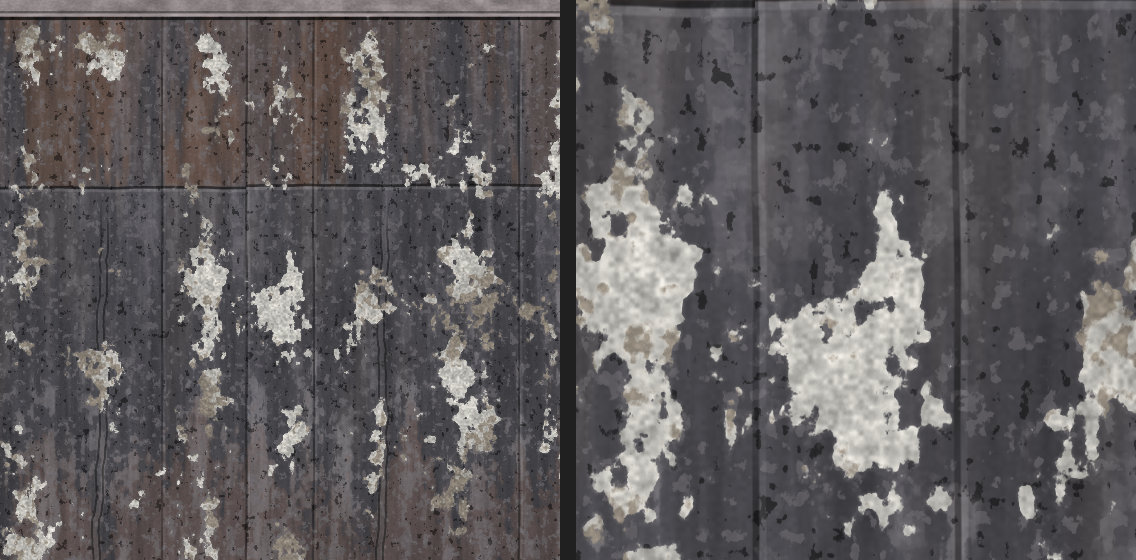
Left, the full canvas; right, a detail of the centre.
Give the GLSL for this texture, as a Shadertoy shader.

```glsl
#define SLATE vec3(0.280, 0.277, 0.297)
#define BROWN vec3(0.355, 0.312, 0.308)
#define RUST vec3(0.375, 0.295, 0.255)
#define FILM vec3(0.430, 0.420, 0.435)
#define PAINT vec3(0.830, 0.820, 0.795)
#define LICHEN vec3(0.510, 0.470, 0.420)
#define LEDGE vec3(0.560, 0.525, 0.530)
#define JOINT_Y 0.667
#define RAIL_Y 0.973
#define PAINT_LEVEL 0.195
#define COLUMNS 6.2

float hash(vec2 p) {
    return fract(sin(dot(p, vec2(127.1, 311.7))) * 43758.5453);
}

float noise(vec2 p) {
    vec2 i = floor(p), f = fract(p);
    f = f * f * (3.0 - 2.0 * f);
    return mix(mix(hash(i), hash(i + vec2(1, 0)), f.x),
               mix(hash(i + vec2(0, 1)), hash(i + vec2(1, 1)), f.x), f.y);
}

float fbm(vec2 p) {
    float sum = 0.0, weight = 0.516;
    for (int i = 0; i < 5; i++) {
        sum += weight * noise(p);
        p = p * 2.03 + vec2(17.3, 9.1);
        weight *= 0.5;
    }
    return sum;
}

// Soft line: 1 on the centre, 0 beyond the given half width
float line(float d, float halfWidth) {
    return 1.0 - smoothstep(halfWidth * 0.4, halfWidth, abs(d));
}

// Stained concrete: brown above the joint, slate in the middle, brown at the foot
vec3 wallColor(vec2 p, float crumbs) {
    float wide = fbm(p * vec2(11.0, 2.0) + 3.0);
    float streak = fbm(p * vec2(55.0, 5.0) + 8.0);
    float fine = noise(p * vec2(210.0, 22.0));

    float upper = smoothstep(JOINT_Y - 0.004, JOINT_Y + 0.004, p.y);
    float upperBrown = upper * smoothstep(0.30, 0.62, wide + 0.5 * (streak - 0.5) + 0.5 * (p.y - 0.78));
    float tide = 0.20 - p.y + 0.45 * (wide - 0.5) + 0.40 * (streak - 0.5) + 0.25 * (crumbs - 0.5);
    float foot = smoothstep(-0.03, 0.03, tide);

    vec3 col = mix(SLATE, BROWN, max(0.85 * upperBrown, foot));
    float rust = smoothstep(0.48, 0.66, fbm(p * vec2(16.0, 3.0) + 31.0) + 0.4 * (streak - 0.5));
    col = mix(col, RUST, rust * (0.12 + 0.6 * upper));

    // Grey runs left along the ragged tide mark
    float low = 1.0 - smoothstep(0.12, 0.42, p.y);
    float runs = smoothstep(0.53, 0.60, 0.5 * streak + 0.5 * crumbs + 0.04 * low);
    float edge = 1.0 - smoothstep(0.02, 0.12, abs(tide + 0.03));
    col = mix(col, FILM, 0.75 * runs * max(edge, 0.35 + 0.4 * low));

    col *= 1.0 + 0.45 * (streak - 0.5) + 0.12 * (fine - 0.5);
    return col * (1.0 + 0.25 * (fbm(p * 5.0 + 50.0) - 0.5));
}

// Height of the flaking paint: clustered in columns, ragged at the rim
float paintField(vec2 p, float crumbs) {
    float sway = 0.06 * (fbm(p * 5.0 + 12.0) - 0.5);
    float column = 0.5 * cos(6.2832 * ((p.x + sway) * COLUMNS - 0.18));
    float cluster = fbm(p * vec2(15.0, 9.0) + 71.0) - 0.5;
    float field = cluster + 0.65 * (crumbs - 0.5) + 0.23 * column;
    field += 0.06 * line(p.y - 0.48, 0.05);
    field -= 0.09 * line(p.y - 0.605, 0.06);
    field += 0.04 * smoothstep(JOINT_Y, JOINT_Y + 0.03, p.y);
    return field - 0.25 * smoothstep(0.92, 0.97, p.y) - 0.08 * (1.0 - smoothstep(0.0, 0.15, p.y));
}

void mainImage(out vec4 fragColor, in vec2 fragCoord) {
    vec2 p = fragCoord / iResolution.xy;
    float crumbs = fbm(p * vec2(75.0, 60.0) + 5.0);
    float grain = noise(p * 330.0);
    vec3 col = wallColor(p, crumbs);

    // Pits and pale specks
    float specks = fbm(p * vec2(120.0, 95.0) + 40.0);
    col = mix(col, FILM, 0.6 * smoothstep(0.62, 0.70, specks));
    col *= 1.0 - 0.45 * smoothstep(0.69, 0.76, 1.0 - specks);

    // Panel joints, each with a lit edge
    vec4 seams = vec4(0.29, 0.44, 0.56, 0.927);
    for (int i = 0; i < 4; i++) {
        float d = p.x - seams[i] - 0.002 * (noise(vec2(p.y * 12.0, float(i))) - 0.5);
        float worn = 0.4 + 0.6 * noise(vec2(p.y * 25.0, float(i) + 9.0));
        col *= 1.0 - 0.40 * worn * line(d, 0.0028);
        col += 0.07 * worn * line(d - 0.004, 0.003);
    }
    float jointD = p.y - JOINT_Y - 0.004 * (step(0.44, p.x) - 0.5) - 0.002 * (noise(p.xx * 20.0) - 0.5);
    col *= 1.0 - 0.5 * line(jointD, 0.0035);
    col += 0.08 * line(jointD + 0.005, 0.004);

    // Wandering seepage cracks below the joint
    for (int i = 0; i < 2; i++) {
        float wander = 0.035 * (fbm(vec2(p.y * 7.0, float(i) * 8.0 + 2.0)) - 0.5);
        float d = p.x - 0.18 - 0.50 * float(i) - wander;
        float below = 1.0 - smoothstep(0.55, JOINT_Y, p.y);
        col = mix(col, FILM * 0.85, 0.35 * below * line(d, 0.012));
        col *= 1.0 - 0.4 * below * line(abs(d) - 0.006, 0.0025);
    }

    // Flaking paint with a dull halo and lichen stains
    float field = paintField(p, crumbs);
    float halo = smoothstep(PAINT_LEVEL - 0.09, PAINT_LEVEL, field);
    float paint = smoothstep(PAINT_LEVEL - 0.018, PAINT_LEVEL + 0.022, field);
    float stain = smoothstep(0.46, 0.60, fbm(p * vec2(9.0, 7.0) + 90.0) + 0.7 * (specks - 0.5));
    vec3 coat = mix(PAINT, LICHEN, 0.85 * stain);
    coat *= 0.93 + 0.5 * (specks - 0.5) + 0.16 * (grain - 0.5);
    col = mix(col, FILM, 0.35 * halo);
    col = mix(col, coat, paint);
    col *= 0.95 + 0.10 * grain;

    // Ledge, rail and its shadow
    float dirt = fbm(p * vec2(35.0, 60.0) + 22.0);
    vec3 ledge = LEDGE * (0.72 + 0.5 * dirt + 0.12 * (grain - 0.5));
    col = mix(col, ledge, smoothstep(RAIL_Y - 0.002, RAIL_Y, p.y));
    col *= 1.0 - 0.35 * line(p.y - RAIL_Y - 0.005, 0.003);
    col = mix(col, LEDGE * (0.95 + 0.4 * dirt), 0.85 * line(p.y - RAIL_Y, 0.004));
    col *= 1.0 - 0.65 * line(p.y - RAIL_Y + 0.006, 0.004);

    fragColor = vec4(clamp(col, 0.0, 1.0), 1.0);
}
```
